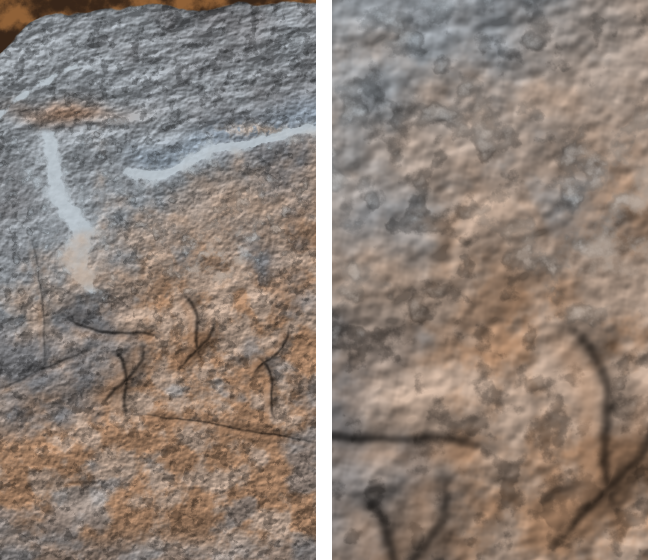
Left, the full canvas; right, a detail of the centre.
Write a WebGL 2 fragment shader that draws this texture.

```glsl
#version 300 es
precision highp float;
// Weathered sandstone face: blue-grey rock above, ochre rock below, pale mineral crust.
// Layered value noise gives stains and a side-lit relief; bent distance lines
// carve the grooves and fissures, and noise breaks the crust into flecks.
uniform vec2 u_resolution;
out vec4 fragColor;

float hash(vec2 p) {
  vec3 q = fract(vec3(p.xyx) * 0.1031);
  q += dot(q, q.yzx + 33.33);
  return fract((q.x + q.y) * q.z);
}

float noise(vec2 p) {
  vec2 i = floor(p), f = fract(p);
  f = f * f * (3.0 - 2.0 * f);
  return mix(mix(hash(i), hash(i + vec2(1, 0)), f.x),
             mix(hash(i + vec2(0, 1)), hash(i + vec2(1, 1)), f.x), f.y);
}

float fbm(vec2 p) {
  float sum = 0.0, amp = 0.5;
  for (int i = 0; i < 5; i++) {
    sum += amp * noise(p);
    p = mat2(1.6, 1.2, -1.2, 1.6) * p + 17.3;
    amp *= 0.5;
  }
  return sum;
}

// Slanted folds near the top, an even pitted grain everywhere.
float relief(vec2 p) {
  float folds = fbm(vec2(p.x * 5.0 + p.y * 3.0, p.y * 13.0 - p.x * 4.0));
  float grain = noise(p * 105.0) + 0.6 * noise(p * 190.0 + 9.0);
  return folds * mix(0.010, 0.022, smoothstep(0.65, 0.85, p.y))
       + fbm(p * 24.0) * 0.004 + grain * 0.0012;
}

// Bent line from a to b: x is the dark cut, y the lit lip, z the shaded hollow.
vec3 groove(vec2 p, vec2 a, vec2 b, float bend, float width) {
  float len = length(b - a);
  vec2 dir = (b - a) / len, r = p - a;
  float t = dot(r, dir) / len;
  float s = dot(r, vec2(-dir.y, dir.x)) - bend * sin(5.0 * t);
  float fade = smoothstep(0.0, 0.25, t) * (1.0 - smoothstep(0.75, 1.0, t));
  float side = s / width;
  return fade * vec3(exp(-side * side), exp(-pow(side + 3.0, 2.0) * 0.2),
                     exp(-pow(side - 2.5, 2.0) * 0.12));
}

// Soft band around a signed offset.
float band(float d, float width) { return exp(-d * d / (width * width)); }

void main() {
  vec2 p = gl_FragCoord.xy / u_resolution.y;
  vec2 warp = vec2(fbm(p * 14.0), fbm(p * 14.0 + 40.0)) - 0.48;
  vec2 q = p + 0.035 * warp;
  float stain = fbm(p * 6.0 + 3.0), mottle = fbm(p * 28.0 + 11.0);
  float speck = fbm(p * 75.0 + 5.0);

  // Ledge that splits the cool upper rock from the warm face
  float ledge = q.y - 0.68 - 0.085 * smoothstep(0.2, 0.56, q.x) - 0.007 * sin(q.x * 38.0);
  float onLedge = smoothstep(0.19, 0.27, q.x);

  // Stone colours
  float warmth = 0.65 * (q.x - 0.27) + 0.75 * (0.5 - q.y)
               + 0.5 * (stain - 0.46) + 0.3 * (mottle - 0.48);
  warmth = smoothstep(-0.13, 0.12, warmth) * (1.0 - smoothstep(-0.02, 0.01, ledge) * onLedge);
  warmth *= 1.0 - 0.6 * smoothstep(0.52, 0.66, fbm(p * vec2(9.0, 13.0) + 70.0));
  warmth *= 1.0 - 0.5 * band(p.y - 0.01, 0.03);
  vec3 cool = mix(vec3(0.45, 0.45, 0.46), vec3(0.55, 0.57, 0.59),
                  smoothstep(0.35, 0.62, stain + 0.3 * (p.y - 0.62)));
  vec3 ochre = mix(vec3(0.60, 0.47, 0.37), vec3(0.63, 0.55, 0.49),
                   smoothstep(0.38, 0.62, mottle + 0.2 * (p.y - 0.3)));
  vec3 col = mix(cool, ochre, warmth);

  // Blue sheen above the ledge, rusty seam at the left, cream scar at the right
  col = mix(col, vec3(0.54, 0.60, 0.66), 0.65 * onLedge * band(ledge - 0.025, 0.03));
  float seam = band(q.y - 0.80, 0.018) * band(q.x - 0.12, 0.09);
  col = mix(col, vec3(0.58, 0.45, 0.36), 0.8 * seam);
  col -= 0.20 * band(q.y - 0.778, 0.004) * band(q.x - 0.15, 0.09);
  float scar = band(q.y - 0.768, 0.014) * band(q.x - 0.46, 0.06);
  col = mix(col, vec3(0.73, 0.67, 0.62), scar * smoothstep(0.3, 0.55, speck));

  // Light from the upper left
  vec2 toLight = vec2(-0.5, 0.86) * 0.002;
  float light = (relief(p) - relief(p + toLight)) / 0.002;
  col *= 1.0 + 1.3 * clamp(light, -0.25, 0.25);
  col *= 1.0 - 0.25 * smoothstep(0.52, 0.68, speck) + 0.12 * (mottle - 0.48);

  // Fan of short grooves leaning alternately, then long hairline fissures
  vec3 cut = vec3(0.0);
  vec2 g = p + 0.018 * warp;
  for (int i = 0; i < 6; i++) {
    float n = float(i), lean = mod(n, 2.0) < 0.5 ? 0.055 : -0.06;
    vec2 top = vec2(0.19 + 0.065 * n, 0.43 + 0.06 * sin(1.7 * n - 2.2));
    vec2 foot = top + vec2(lean, -0.14 + 0.025 * hash(vec2(n, 4.0)));
    cut = max(cut, groove(g, top, foot, 0.012, 0.0042 - 0.0003 * n));
  }
  cut = max(cut, groove(g, vec2(0.10, 0.445), vec2(0.30, 0.385), -0.012, 0.0035));
  cut = max(cut, 0.75 * groove(g, vec2(0.19, 0.27), vec2(0.62, 0.20), 0.004, 0.0022));
  cut = max(cut, 0.6 * groove(g, vec2(-0.06, 0.29), vec2(0.20, 0.39), -0.006, 0.0025));
  cut = max(cut, 0.5 * groove(g, vec2(0.055, 0.60), vec2(0.09, 0.32), 0.006, 0.0022));
  cut = max(cut, 0.3 * groove(g, vec2(0.39, 0.25), vec2(0.31, 0.05), 0.004, 0.002));
  col = mix(col, vec3(0.69, 0.53, 0.41), 0.4 * cut.y * (0.4 + 0.6 * warmth));
  col *= (1.0 - 0.22 * cut.z) * (1.0 - 0.5 * cut.x);

  // Mineral crust: ledge rim, descending streak, upper arc and drifting flecks
  float streak = q.x - 0.07 - 0.32 * (0.78 - q.y) - 0.008 * sin(q.y * 45.0);
  float span = smoothstep(0.44, 0.52, q.y) * (1.0 - smoothstep(0.74, 0.80, q.y));
  float arc = q.y - 0.79 - 0.085 * sin(clamp(q.x * 11.0, 0.0, 2.2));
  float crust = 0.95 * onLedge * band(ledge, 0.006) + 0.4 * onLedge * band(ledge, 0.022);
  crust += span * (0.7 * band(streak, 0.014) + 0.3 * band(streak, 0.06));
  crust += 0.65 * band(arc, 0.008) * (1.0 - smoothstep(0.14, 0.22, q.x));
  crust += 0.35 * band(p.y - 0.53, 0.07) * band(p.x - 0.39 - 0.5 * (p.y - 0.53), 0.09);
  crust += 0.22 * band(p.y - 0.64, 0.18);
  float fleck = smoothstep(0.62, 0.95, crust * 0.75 + speck * 0.75 + 0.25 * (mottle - 0.4));
  col = mix(col, mix(vec3(0.76, 0.80, 0.83), vec3(0.75, 0.69, 0.64), warmth), 0.85 * fleck);

  // Rust-brown ground behind the upper edge
  float rim = q.y - 0.988 + 0.075 * exp(-q.x * 16.0);
  col *= 1.0 - 0.25 * band(rim, 0.006);
  vec3 ground = mix(vec3(0.22, 0.15, 0.10), vec3(0.56, 0.38, 0.22), smoothstep(0.3, 0.65, mottle));
  col = mix(col, ground, smoothstep(-0.002, 0.003, rim));

  fragColor = vec4(clamp(col, 0.0, 1.0), 1.0);
}
```
